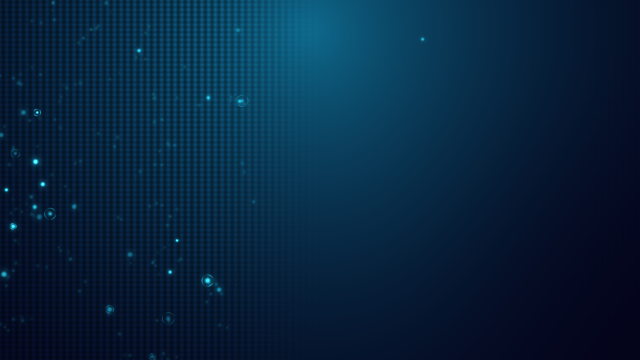
This background is drawn by a Shadertoy shader. Its source:

```glsl
float hash(float n) {
    return fract(sin(n * 127.1) * 43758.5453);
}

// Deep navy through teal, driven by a single light level
vec3 oceanRamp(float light) {
    return vec3(0.013, 0.0, 0.088) + light * vec3(0.1, 1.0, 1.12);
}

// Tight glow near the top centre inside a broad dome of light
float backLight(vec2 p) {
    vec2 d = p - vec2(0.857, 0.915);
    d.x *= d.x > 0.0 ? 1.1 : 0.93;
    float r2 = dot(d, d);
    float tight = exp(-4.2 * sqrt(r2 + 0.001));
    float broad = exp(-1.55 * r2);
    float light = 0.012 + 0.19 * tight + 0.228 * broad;
    float corner = smoothstep(1.0, 1.75, p.x) * smoothstep(0.9, 0.1, p.y);
    return light * (1.0 - 0.4 * corner);
}

// Woven cells: dark gaps between columns, finer gaps between rows
float meshShade(vec2 p) {
    vec2 wave = 0.5 + 0.5 * cos(6.2832 * p / vec2(0.0187, 0.0139));
    float cells = 0.62 + 0.4 * wave.x + 0.14 * wave.y + 0.16 * wave.x * wave.y;
    float fade = 1.0 - smoothstep(0.5, 0.93, p.x);
    fade += 0.1 * smoothstep(1.55, 1.75, p.x);
    return mix(1.0, cells, fade);
}

// Solid centre with a soft halo
float spark(vec2 d, float radius) {
    float r = length(d);
    float blur = 0.6 * radius + 1.0 / iResolution.y;
    float core = 1.0 - smoothstep(radius - 0.5 * blur, radius + blur, r);
    return core + 0.3 * exp(-r * r / (8.0 * radius * radius));
}

// Thin broken circle around the brighter sparks
float halo(vec2 d, float radius, float seed) {
    float width = 0.001 + 0.7 / iResolution.y;
    float line = 1.0 - smoothstep(0.0, width, abs(length(d) - radius));
    float angle = atan(d.y, d.x + 1e-5);
    return line * (0.55 + 0.45 * sin(angle * 3.0 + seed));
}

void mainImage(out vec4 fragColor, in vec2 fragCoord) {
    vec2 p = fragCoord / iResolution.y;
    vec3 color = oceanRamp(backLight(p)) * meshShade(p);

    // Drifting sparks, denser toward the left edge
    float glow = 0.0;
    for (int i = 0; i < 95; i++) {
        float n = float(i) + 1.0;
        vec2 center = vec2(0.72 * pow(hash(n), 1.4), hash(n + 91.3));
        float power = hash(n + 183.7);
        float strength = 0.1 + 0.9 * pow(power, 6.0);
        float radius = mix(0.0018, 0.0058, hash(n + 277.1) * power);
        vec2 d = p - center;
        glow += strength * spark(d, radius);

        // Dim companion speck close by
        vec2 offset = vec2(hash(n + 517.9), hash(n + 601.3)) - 0.5;
        glow += 0.13 * hash(n + 683.1) * spark(d - 0.06 * offset, 0.0028);

        float ringed = step(0.7, hash(n + 361.9)) * step(0.72, power);
        float ringRadius = mix(0.008, 0.017, hash(n + 433.3));
        glow += ringed * (0.08 + 0.5 * strength) * halo(d, ringRadius, n);
    }

    // Lone spark right of the glow
    glow += 0.5 * spark(p - vec2(1.174, 0.891), 0.0025);

    color += glow * vec3(0.12, 0.78, 0.82);
    color += max(glow - 0.75, 0.0) * vec3(0.5, 0.3, 0.3);
    fragColor = vec4(clamp(color, 0.0, 1.0), 1.0);
}
```
